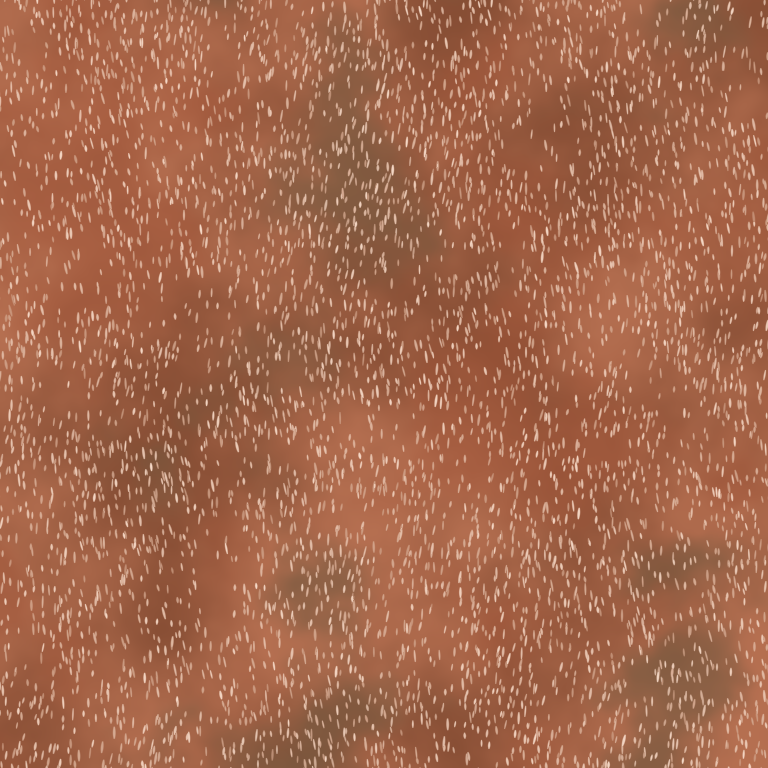
Reproduce this texture procedurally as a three.js fragment shader.

```glsl
// Warm terracotta ground under a dense scatter of short, pale, upright flecks.
// The ground is mottled by layered noise; the flecks are tapered strokes placed
// by two cellular grids, thinned unevenly so that they gather in loose clumps.

varying vec2 vUv;

const vec2 MAIN_GRID = vec2(100.0, 48.0);
const vec2 EXTRA_GRID = vec2(79.0, 41.0);
const float EDGE_SOFTNESS = 0.0011;

const vec3 CLAY_DARK = vec3(0.53, 0.305, 0.205);
const vec3 CLAY_LIGHT = vec3(0.71, 0.435, 0.315);
const vec3 OLIVE_BROWN = vec3(0.46, 0.345, 0.245);
const vec3 RUST = vec3(0.62, 0.32, 0.21);
const vec3 FLECK_TAN = vec3(0.81, 0.63, 0.53);
const vec3 FLECK_CREAM = vec3(0.97, 0.86, 0.79);

// Four independent random values per cell
vec4 hash4(vec2 cell, float seed) {
  vec4 p = fract(vec4(cell.xyxy) * vec4(0.1031, 0.1030, 0.0973, 0.1099) + seed * 0.137);
  p += dot(p, p.wzxy + 33.33);
  return fract((p.xxyz + p.yzzw) * p.zywx);
}

float valueNoise(vec2 p, float seed) {
  vec2 cell = floor(p);
  vec2 f = fract(p);
  f = f * f * (3.0 - 2.0 * f);
  float low = mix(hash4(cell, seed).x, hash4(cell + vec2(1.0, 0.0), seed).x, f.x);
  float high = mix(hash4(cell + vec2(0.0, 1.0), seed).x, hash4(cell + 1.0, seed).x, f.x);
  return mix(low, high, f.y);
}

// Layered noise, rotated per octave; 0 to 1, centred on one half
float mottle(vec2 p, float seed) {
  mat2 turn = mat2(0.80, 0.60, -0.60, 0.80);
  float sum = 0.0;
  float total = 0.0;
  float amplitude = 1.0;
  for (int i = 0; i < 5; i++) {
    sum += amplitude * valueNoise(p, seed + float(i));
    total += amplitude;
    p = turn * p * 1.9 + 7.3;
    amplitude *= 0.55;
  }
  return sum / total;
}

vec3 clayGround(vec2 uv) {
  float tone = mottle(uv * 5.0, 2.3);
  float hue = mottle(uv * 4.5 + 11.0, 9.1);
  vec3 clay = mix(CLAY_DARK, CLAY_LIGHT, smoothstep(0.2, 0.8, tone));
  clay = mix(clay, OLIVE_BROWN, 0.7 * smoothstep(0.52, 0.78, hue));
  return mix(clay, RUST, 0.5 * smoothstep(0.48, 0.25, hue) * step(hue, 0.48));
}

// Coverage of a stroke centred at zero, thinning towards both ends
float taperedStroke(vec2 p, float lean, float halfLength, float halfWidth) {
  vec2 axis = vec2(sin(lean), cos(lean));
  float along = clamp(dot(p, axis), -halfLength, halfLength);
  float t = along / halfLength;
  float radius = halfWidth * (1.0 - 0.45 * t * t);
  float d = length(p - axis * along) - radius;
  return 1.0 - smoothstep(-EDGE_SOFTNESS, EDGE_SOFTNESS, d);
}

// Returns the strongest coverage (x) and that fleck's brightness (y)
vec2 fleckLayer(vec2 uv, vec2 grid, float seed) {
  vec2 home = floor(uv * grid);
  vec2 best = vec2(0.0);
  for (int y = -1; y <= 1; y++) {
    for (int x = -1; x <= 1; x++) {
      vec2 cell = home + vec2(float(x), float(y));
      vec4 place = hash4(cell, seed);
      vec4 shape = hash4(cell, seed + 3.0);
      vec2 center = (cell + place.xy) / grid;
      float clump = valueNoise(center * 24.0, 17.0);
      float share = mix(0.35, 0.95, smoothstep(0.2, 0.8, clump));
      float drift = 0.1 * sin(center.x * 9.0 + 3.0 * sin(center.y * 6.0));
      float lean = drift + 0.4 * (place.z - 0.5);
      float halfLength = mix(0.0030, 0.0072, shape.x * shape.x);
      float halfWidth = mix(0.0010, 0.0018, shape.y);
      float cover = taperedStroke(uv - center, lean, halfLength, halfWidth);
      cover *= mix(0.7, 1.0, shape.z) * step(place.w, share);
      if (cover > best.x) best = vec2(cover, shape.w);
    }
  }
  return best;
}

void main() {
  vec3 color = clayGround(vUv);
  vec2 fleck = fleckLayer(vUv, MAIN_GRID, 1.0);
  vec2 extra = fleckLayer(vUv, EXTRA_GRID, 23.0);
  if (extra.x > fleck.x) fleck = extra;
  vec3 fleckColor = mix(FLECK_TAN, FLECK_CREAM, fleck.y);
  gl_FragColor = vec4(mix(color, fleckColor, fleck.x), 1.0);
}
```
